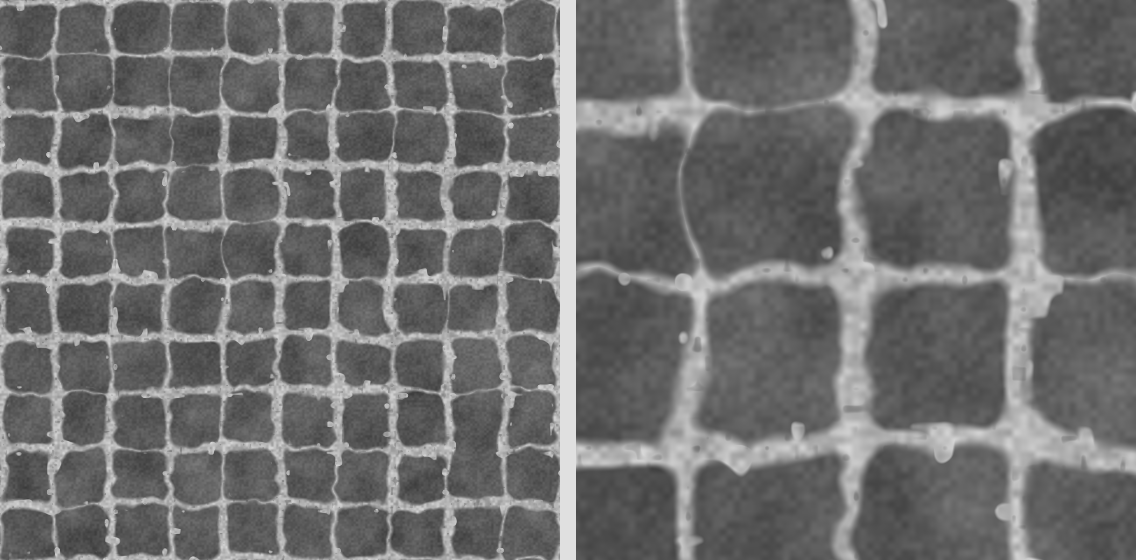
Left, the full canvas; right, a detail of the centre.
Write a Shadertoy shader that draws this texture.

```glsl
// Worn grey cobbles in a ten by ten grid with pale, gritty mortar joints.
// Each cell is a rounded box whose sides follow smoothly varying joint widths;
// wrapping noise bends the grid, chips the edges and mottles both materials.

const float CELLS = 10.0;          // stones across and down
const float JOINT_MIN = 0.018;     // half widths, in cells
const float JOINT_MAX = 0.118;
const float CORNER_RADIUS = 0.13;
const float MERGE_CHANCE = 0.012;  // share of joints that are missing
const float WAVE_AMOUNT = 0.15;    // broad bending of the joints
const float RAGGED_AMOUNT = 0.085; // small bending of the joints
const float CHIP_DEPTH = 0.11;
const float EDGE_IN = -0.025;      // soft border from stone to mortar
const float EDGE_OUT = 0.06;
const vec3 STONE_COLOR = vec3(0.355);
const vec3 MORTAR_COLOR = vec3(0.71);

// Integer hash of a lattice point and a seed, from 0 to 1
float hash(vec2 cell, float seed) {
    uvec3 v = uvec3(cell, seed) * 1664525u + 1013904223u;
    v.x += v.y * v.z; v.y += v.z * v.x; v.z += v.x * v.y;
    v ^= v >> 16u;
    v.x += v.y * v.z; v.y += v.z * v.x; v.z += v.x * v.y;
    return float(v.z >> 8u) / 16777216.0;
}

// Value noise that wraps after a whole number of lattice steps
float noise(vec2 p, float period, float seed) {
    vec2 i = floor(p), f = fract(p);
    f = f * f * (3.0 - 2.0 * f);
    vec2 a = mod(i, period), b = mod(i + 1.0, period);
    return mix(mix(hash(a, seed), hash(vec2(b.x, a.y), seed), f.x),
               mix(hash(vec2(a.x, b.y), seed), hash(b, seed), f.x), f.y);
}

// Noise around zero, with its frequency counted across the canvas
float grain(vec2 uv, float frequency, float seed) {
    return noise(uv * frequency, frequency, seed) - 0.5;
}

// Half width of the joint on a grid line; negative where two stones merge
float jointWidth(float line, float along, float seed) {
    float n = noise(vec2(line, along - 0.5), CELLS, seed);
    vec2 edge = mod(vec2(line, floor(along)), CELLS);
    bool merged = hash(edge, seed + 1.0) < MERGE_CHANCE;
    return merged ? -0.3 : mix(JOINT_MIN, JOINT_MAX, n);
}

// Signed distance to the stone of the current cell, negative inside
float stoneDistance(vec2 p) {
    vec2 cell = floor(p);
    vec2 low = vec2(jointWidth(cell.x, p.y, 11.0),
                    jointWidth(cell.y, p.x, 21.0));
    vec2 high = 1.0 - vec2(jointWidth(cell.x + 1.0, p.y, 11.0),
                           jointWidth(cell.y + 1.0, p.x, 21.0));
    vec2 q = abs(fract(p) - 0.5 * (low + high)) - 0.5 * (high - low)
           + CORNER_RADIUS;
    return length(max(q, 0.0)) + min(max(q.x, q.y), 0.0) - CORNER_RADIUS;
}

void mainImage(out vec4 fragColor, in vec2 fragCoord) {
    vec2 uv = fragCoord / iResolution.xy;

    // Bent grid
    vec2 wave = vec2(grain(uv, 20.0, 31.0), grain(uv, 20.0, 32.0));
    vec2 ragged = vec2(grain(uv, 55.0, 33.0), grain(uv, 55.0, 34.0));
    vec2 p = uv * CELLS + WAVE_AMOUNT * wave + RAGGED_AMOUNT * ragged;

    // Stone outline with scattered chips along its edge
    float d = stoneDistance(p);
    float chip = smoothstep(0.28, 0.45, grain(uv, 58.0, 41.0));
    d += CHIP_DEPTH * chip * smoothstep(-0.13, -0.04, d);
    d += 0.016 * grain(uv, 110.0, 42.0);
    float mortarMask = smoothstep(EDGE_IN, EDGE_OUT, d);

    // Stone: tone of each block, cloudy stains and a leathery grain
    float fine = grain(uv, 240.0, 51.0);
    float tone = 0.05 * (noise(uv * CELLS - 0.5, CELLS, 52.0) - 0.5);
    float stains = 0.10 * grain(uv, 23.0, 53.0) + 0.06 * grain(uv, 47.0, 54.0);
    float relief = grain(uv, 130.0, 55.0)
                 - grain(uv + vec2(0.003, -0.003), 130.0, 55.0);
    vec3 stone = STONE_COLOR + tone + stains + 0.035 * relief + 0.075 * fine;

    // Mortar: pale sand with dark pits
    float sand = 0.17 * grain(uv, 220.0, 61.0) + 0.10 * grain(uv, 120.0, 62.0)
               + 0.07 * grain(uv, 30.0, 63.0);
    float pits = smoothstep(0.26, 0.46, grain(uv, 170.0, 64.0));
    vec3 mortar = MORTAR_COLOR + sand - 0.13 * pits;

    fragColor = vec4(clamp(mix(stone, mortar, mortarMask), 0.0, 1.0), 1.0);
}
```
